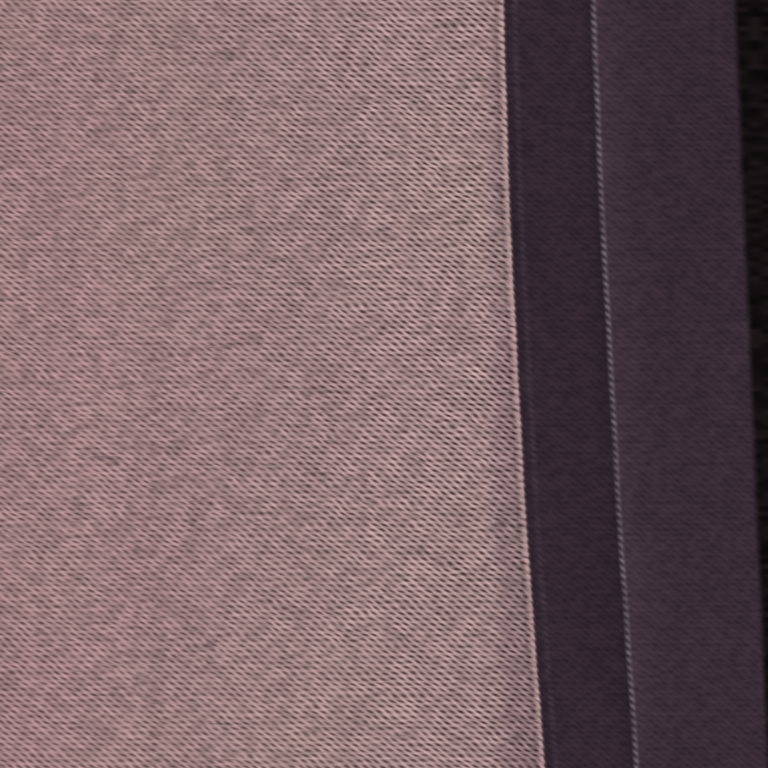
This texture is drawn by a Shadertoy shader. Its source:

```glsl
// Rose twill cloth with a beaded fold, beside a dark two-part hem and a black gap.
// Crossed waves leave dark specks along falling diagonals; quadratic curves bound the
// strips, and value noise adds broken threads, uneven dye and soft shading.

const float TAU = 6.28318;
const vec3 ROSE_LIGHT = vec3(0.745, 0.63, 0.625);
const vec3 ROSE_DARK  = vec3(0.35, 0.25, 0.26);
const vec3 BEAD_ROSE  = vec3(0.78, 0.64, 0.62);
const vec3 HEM_DARK   = vec3(0.175, 0.13, 0.168);
const vec3 HEM_LIGHT  = vec3(0.285, 0.23, 0.272);
const vec3 BEAD_GREY  = vec3(0.46, 0.42, 0.47);
const vec3 GAP_BLACK  = vec3(0.078, 0.062, 0.065);

float hash(vec2 p) {
    p = fract(p * vec2(0.1031, 0.1137));
    p += dot(p, p.yx + 33.33);
    return fract((p.x + p.y) * p.x * 17.0);
}

float noise(vec2 p) {
    vec2 i = floor(p), f = fract(p);
    f = f * f * (3.0 - 2.0 * f);
    return mix(mix(hash(i), hash(i + vec2(1, 0)), f.x),
               mix(hash(i + vec2(0, 1)), hash(i + vec2(1, 1)), f.x), f.y);
}

float fbm(vec2 p) {
    float sum = 0.0, gain = 0.5;
    for (int i = 0; i < 4; i++) {
        sum += gain * noise(p);
        p = p * 2.03 + 7.1;
        gain *= 0.5;
    }
    return sum / 0.9375;
}

// Thread brightness: falling diagonal ribs, with a dark speck where ribs and rows dip.
float twill(vec2 uv, vec2 count, float shift) {
    vec2 p = uv * count;
    float jitter = 0.45 * (noise(p * 0.55) - 0.5);
    float rib = cos(TAU * (p.x + p.y * shift + jitter));
    float row = cos(TAU * (p.y + 0.8 * jitter));
    return 0.53 + 0.29 * rib + 0.18 * row - 0.13 * rib * row;
}

// Horizontal position of a strip boundary; t runs from top to bottom.
float boundary(float t, vec3 k) {
    return k.x + t * (k.y + t * k.z);
}

// Soft row of uneven slanted stitches along a line; d is the signed distance to it.
float beads(float d, float y, float halfWidth, float count) {
    float line = 1.0 - smoothstep(0.1 * halfWidth, 1.5 * halfWidth, abs(d));
    float stitch = 0.5 + 0.5 * cos(TAU * (y * count + d * 60.0));
    return line * mix(0.25, 1.0, stitch) * mix(0.7, 1.15, noise(vec2(y * count * 0.6, 8.0)));
}

// foldDist is negative on the cloth and zero at its fold.
vec3 roseCloth(vec2 uv, float foldDist) {
    vec2 drift = 0.003 * vec2(noise(uv * 5.0), noise(uv * 5.0 + 19.0));
    float thread = twill(uv + drift, vec2(84.0, 140.0), 0.75);
    float nearFold = smoothstep(-0.50, -0.03, foldDist);
    float contrast = mix(0.66, 1.0, nearFold) * mix(0.7, 1.3, noise(uv * 70.0));
    thread = 0.63 + (thread - 0.53) * contrast;
    vec3 col = mix(ROSE_DARK, ROSE_LIGHT, thread);

    // Uneven dye, faint upright bands, coarse grain and short thin slubs
    float dye = fbm(uv * vec2(5.0, 4.0)) - 0.5;
    col += dye * vec3(0.01, 0.03, 0.005);
    col *= 1.0 + 0.04 * (noise(uv * vec2(24.0, 2.0)) - 0.5);
    col *= 1.0 + 0.20 * (noise(uv * vec2(95.0, 175.0)) - 0.5);
    col *= 1.0 - 0.13 * smoothstep(0.78, 1.0, noise(uv * vec2(40.0, 190.0) + 5.0));

    // Warm at the left, greyer toward the fold, with a soft shaded strip low down
    col *= mix(vec3(1.0, 0.975, 0.985), vec3(0.99, 1.0, 1.0), smoothstep(0.0, 0.6, uv.x));
    float low = 1.0 - uv.y;
    float stripWidth = mix(0.014, 0.060, low);
    float strip = smoothstep(-stripWidth * 1.3, -stripWidth * 0.5, foldDist);
    col *= mix(vec3(1.0), vec3(0.85, 0.84, 0.87), strip * mix(0.4, 1.0, low));
    return col * (1.0 - 0.12 * exp(-abs(foldDist + 0.009) * 350.0));
}

// ridgeDist is the signed distance to the stitched ridge inside the hem.
vec3 darkHem(vec2 uv, float foldDist, float ridgeDist) {
    float outer = smoothstep(-0.002, 0.002, ridgeDist);
    float sheen = 0.25 + outer * (0.12 + 0.38 * exp(-max(ridgeDist, 0.0) * 28.0));
    sheen += 0.30 * (fbm(uv * vec2(13.0, 6.0)) - 0.5);
    vec3 col = mix(HEM_DARK, HEM_LIGHT, sheen);
    float weave = twill(uv, vec2(84.0, 140.0), 0.75) - 0.53;
    col *= 1.0 + 0.17 * weave + 0.20 * (noise(uv * vec2(110.0, 200.0)) - 0.5);

    // Shadows beside the fold and under the ridge, then the stitches
    col *= 1.0 - 0.20 * exp(-max(foldDist, 0.0) * 130.0);
    col *= 1.0 - 0.24 * (1.0 - outer) * exp(-abs(ridgeDist) * 90.0);
    col += 0.05 * beads(foldDist - 0.016, uv.y, 0.0045, 120.0);
    return mix(col, BEAD_GREY, 0.85 * beads(ridgeDist, uv.y, 0.0042, 100.0));
}

void mainImage(out vec4 fragColor, in vec2 fragCoord) {
    vec2 uv = fragCoord / iResolution.xy;
    float t = 1.0 - uv.y;
    float wobble = 0.002 * (noise(vec2(uv.y * 14.0, 3.0)) - 0.5);
    float foldDist  = uv.x - boundary(t, vec3(0.654, 0.024, 0.030)) - wobble;
    float ridgeDist = uv.x - boundary(t, vec3(0.772, 0.040, 0.017)) - wobble;
    float gapDist   = uv.x - boundary(t, vec3(0.957, 0.043, 0.0)) - wobble;

    vec3 col = mix(roseCloth(uv, foldDist), darkHem(uv, foldDist, ridgeDist),
                   smoothstep(-0.001, 0.003, foldDist));
    col = mix(col, BEAD_ROSE, 0.85 * beads(foldDist + 0.001, uv.y, 0.0042, 100.0));

    // Black gap with faint horizontal threads
    vec3 gap = GAP_BLACK * (0.55 + 0.9 * noise(uv * vec2(60.0, 160.0)));
    col = mix(col, gap, smoothstep(-0.006, 0.006, gapDist));
    fragColor = vec4(clamp(col, 0.0, 1.0), 1.0);
}
```
